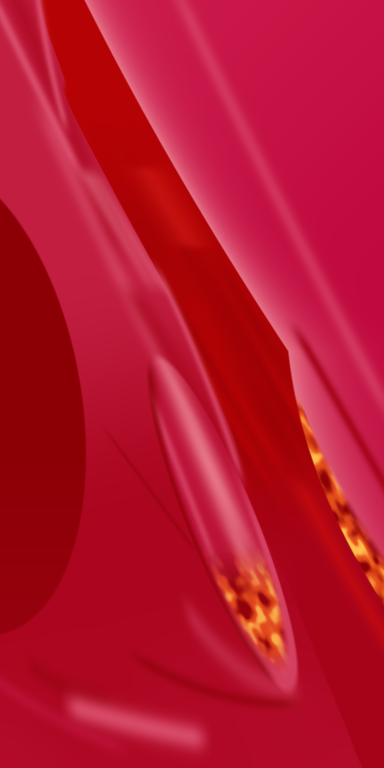
Reproduce this background procedurally as a WebGL 2 fragment shader.

```glsl
#version 300 es
precision highp float;
uniform vec2 u_resolution;
out vec4 fragColor;

const vec3 ROSE = vec3(0.79, 0.10, 0.29);
const vec3 MAGENTA = vec3(0.75, 0.03, 0.24);
const vec3 CRIMSON = vec3(0.65, 0.01, 0.10);
const vec3 RED = vec3(0.71, 0.01, 0.02);
const vec3 DEEP = vec3(0.55, 0.00, 0.02);
const vec3 PINK = vec3(0.87, 0.33, 0.45);
const vec3 PALE = vec3(0.93, 0.52, 0.58);
const vec3 ORANGE = vec3(0.90, 0.31, 0.10);
const vec3 GOLD = vec3(1.00, 0.74, 0.30);
const vec2 GRAIN = vec2(0.50, 0.866);   // direction of the folds
const float POOL_WIDTH = 0.323;
const float FINGER_WIDTH = 0.095;
const float TAPER = 0.15;

float hash(vec2 p) {
  vec3 q = fract(p.xyx * 0.1031);
  q += dot(q, q.yzx + 33.33);
  return fract((q.x + q.y) * q.z);
}

float noise(vec2 p) {
  vec2 i = floor(p), f = fract(p);
  f = f * f * (3.0 - 2.0 * f);
  return mix(mix(hash(i), hash(i + vec2(1, 0)), f.x),
             mix(hash(i + vec2(0, 1)), hash(i + vec2(1, 1)), f.x), f.y);
}

// Antialiased inside of a signed distance
float fill(float d) {
  float soft = 1.2 / u_resolution.x;
  return 1.0 - smoothstep(-soft, soft, d);
}

float bell(float x) { return exp(-x * x); }

// Horizontal place of a bowed line from a to b at height y
float bowed(float y, vec2 a, vec2 b, float bow) {
  float t = (y - a.y) / (b.y - a.y);
  return mix(a.x, b.x, t) + bow * 4.0 * t * (1.0 - t);
}

// Soft line with tapered ends
float stroke(vec2 p, vec2 a, vec2 b, float bow, float width) {
  float t = (p.y - a.y) / (b.y - a.y);
  float ends = smoothstep(0.0, TAPER, t) * (1.0 - smoothstep(1.0 - TAPER, 1.0, t));
  return ends * bell((p.x - bowed(p.y, a, b, bow)) / width);
}

// Coordinates in a sheared ellipse, length 1 on its rim
vec2 lens(vec2 p, vec2 a, vec2 b, float halfWidth) {
  float t = (p.y - a.y) / (b.y - a.y);
  return vec2((p.x - mix(a.x, b.x, t)) / halfWidth, 2.0 * t - 1.0);
}

vec3 ember(float n) {
  vec3 c = mix(DEEP, ORANGE, smoothstep(0.25, 0.62, n));
  return mix(c, GOLD, smoothstep(0.60, 0.85, n));
}

void main() {
  // x runs 0..1 to the right, y runs 0..2 downward
  vec2 uv = gl_FragCoord.xy / u_resolution;
  vec2 p = vec2(uv.x, 2.0 - 2.0 * uv.y);
  vec2 g = vec2(p.x * GRAIN.y - p.y * GRAIN.x, dot(p, GRAIN));
  float streaks = noise(g * vec2(45.0, 3.0));
  float flecks = 0.65 * noise(g * vec2(38.0, 20.0)) + 0.35 * noise(g * vec2(85.0, 45.0));

  // Left sheet, sinking into crimson
  float sink = smoothstep(0.75, 1.45, p.y + 0.25 * p.x);
  vec3 col = mix(mix(ROSE, vec3(0.75, 0.12, 0.24), 0.8), CRIMSON + vec3(0.02, 0.01, 0.02), sink);
  col = mix(col, ROSE, 0.3 * smoothstep(1.5, 1.9, p.y) * noise(p * vec2(4.0, 6.0)));
  col = mix(col, CRIMSON, 0.6 * stroke(p, vec2(0.00, -0.10), vec2(0.32, 0.72), 0.01, 0.035));
  col = mix(col, PINK, 0.8 * stroke(p, vec2(-0.04, -0.05), vec2(0.22, 0.48), 0.0, 0.014));
  col = mix(col, PINK, 0.55 * stroke(p, vec2(0.08, 0.22), vec2(0.53, 1.15), -0.01, 0.024));
  col = mix(col, PALE, 0.7 * streaks * stroke(p, vec2(0.21, 0.42), vec2(0.43, 0.78), 0.0, 0.025));
  col = mix(col, CRIMSON, 0.6 * stroke(p, vec2(0.32, 0.72), vec2(0.60, 1.25), 0.015, 0.03));
  col = mix(col, DEEP, 0.45 * stroke(p, vec2(0.26, 1.10), vec2(0.52, 1.45), 0.0, 0.006));

  // Dark pool at the left
  vec2 pool = lens(p, vec2(-0.191, 0.42), vec2(-0.031, 1.65), POOL_WIDTH);
  float poolMask = fill((length(pool) - 1.0) * POOL_WIDTH - 0.002);
  col = mix(col, mix(DEEP, CRIMSON, 0.35 * smoothstep(0.2, 1.0, pool.y)), poolMask);

  // Red fold down the middle
  float t = clamp(p.y / 1.33, 0.0, 1.0);
  float leftX = 0.10 + 0.56 * p.y / 1.33 - 0.03 * sin(6.2832 * t) + 0.02 * (streaks - 0.5);
  float rightX = min(bowed(p.y, vec2(0.22, 0.0), vec2(1.0, 1.276), -0.035),
                     bowed(p.y, vec2(0.755, 0.95), vec2(1.0, 1.575), -0.04));
  vec3 fold = mix(RED, DEEP, 0.7 * streaks * smoothstep(0.2, 0.9, p.y));
  fold = mix(fold, vec3(0.82, 0.10, 0.08), 0.6 * stroke(p, vec2(0.37, 0.42), vec2(0.51, 0.66), 0.0, 0.04));
  fold = mix(fold, CRIMSON, smoothstep(1.10, 1.50, p.y));
  fold = mix(fold, vec3(0.78, 0.04, 0.06), 0.7 * stroke(p, vec2(0.76, 1.22), vec2(1.06, 1.75), -0.01, 0.025));
  col = mix(col, fold, fill(leftX - p.x) * (1.0 - smoothstep(1.35, 1.6, p.y)
            * (1.0 - smoothstep(0.70, 0.80, p.x))));
  col = mix(col, PINK, 0.75 * stroke(p, vec2(0.09, -0.08), vec2(0.18, 0.36), -0.01, 0.010));
  col = mix(col, PINK, 0.65 * stroke(p, vec2(0.39, 0.66), vec2(0.64, 1.28), 0.015, 0.010));

  // Right sheet with a bright lip
  float away = p.x - rightX;
  vec3 sheet = mix(ROSE, MAGENTA, smoothstep(0.1, 1.0, 0.5 * p.x + 0.5 * p.y));
  sheet = mix(sheet, PINK, 0.5 * stroke(p, vec2(0.40, -0.15), vec2(1.08, 1.20), -0.012, 0.022));
  sheet = mix(sheet, PALE, 0.85 * exp(-max(away, 0.0) / mix(0.045, 0.10, smoothstep(0.5, 1.2, p.y))));
  sheet = mix(sheet, CRIMSON, 0.9 * stroke(p, vec2(0.75, 0.82), vec2(1.08, 1.40), 0.0, 0.015));
  float goldWidth = 0.17 * max(p.y - 0.98, 0.0);
  float goldMask = (1.0 - smoothstep(0.6, 1.1, away / (goldWidth + 0.001))) * smoothstep(1.02, 1.08, p.y);
  sheet = mix(sheet, ember(flecks + 0.08), goldMask);
  col = mix(col, sheet, fill(-away));

  // Shell and creases along the bottom
  col = mix(col, PINK, 0.35 * stroke(p.yx, vec2(1.55, 0.46), vec2(1.80, 0.80), 0.07, 0.035));
  col = mix(col, DEEP, 0.55 * stroke(p.yx, vec2(1.69, 0.32), vec2(1.83, 0.80), 0.045, 0.016));
  col = mix(col, DEEP, 0.35 * stroke(p.yx, vec2(1.72, 0.06), vec2(1.83, 0.30), 0.02, 0.025));
  col = mix(col, PINK, 0.85 * stroke(p.yx, vec2(1.83, 0.15), vec2(1.93, 0.56), 0.006, 0.034));
  col = mix(col, ROSE, 0.4 * stroke(p.yx, vec2(1.70, -0.10), vec2(1.96, 0.35), 0.03, 0.02));

  // Glassy finger with embers near its tip
  vec2 q = lens(p, vec2(0.41, 0.93), vec2(0.75, 1.80), FINGER_WIDTH);
  float rim = length(q);
  vec3 glass = mix(CRIMSON, ROSE, 0.35 + 0.3 * streaks);
  float upper = 1.0 - smoothstep(0.05, 0.60, q.y);
  glass = mix(glass, PINK, 0.6 * upper * bell((q.x + 0.62) / 0.12));
  glass = mix(glass, PALE, 0.85 * upper * bell((q.x - 0.30 - 0.15 * q.y) / 0.34) * (0.65 + 0.35 * streaks));
  float hot = smoothstep(0.10, 0.45, q.y) * (1.0 - smoothstep(0.72, 0.95, rim));
  glass = mix(glass, ember(flecks + 0.12 * q.x), 0.9 * hot);
  glass = mix(glass, PINK, 0.7 * smoothstep(0.75, 0.92, rim) * smoothstep(-0.1, 0.6, q.y + 0.5 * q.x));
  glass = mix(glass, DEEP, 0.75 * smoothstep(0.80, 0.97, rim) * smoothstep(0.1, 0.5, -q.x));
  col = mix(col, glass, fill((rim - 1.0) * FINGER_WIDTH));

  fragColor = vec4(col, 1.0);
}
```
